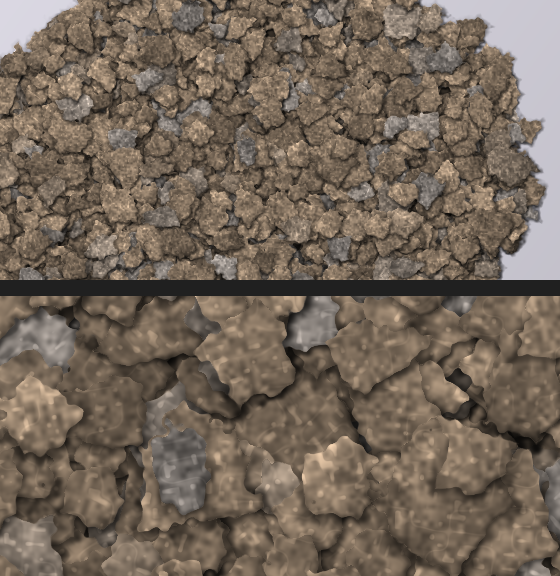
Top: the whole. Bottom: its middle third, enlarged.
Give the GLSL for this texture, as a Shadertoy shader.

```glsl
#define LAYERS 9
#define SIDES 6
#define SMALLEST 0.062
#define LARGEST 0.150
#define SHADOW 0.018
#define BROWN vec3(0.535, 0.463, 0.388)
#define GREY vec3(0.500, 0.475, 0.455)
#define PAPER vec3(0.815, 0.805, 0.845)
#define PILE_CENTRE vec2(0.90, 0.40)
#define PILE_RADII vec2(1.00, 0.75)
#define LIGHT vec2(-0.40, 0.90)

float hash(vec2 p) {
    return fract(sin(dot(p, vec2(127.1, 311.7))) * 43758.5453);
}

float noise(vec2 p) {
    vec2 i = floor(p), f = fract(p);
    f = f * f * (3.0 - 2.0 * f);
    return mix(mix(hash(i), hash(i + vec2(1, 0)), f.x),
               mix(hash(i + vec2(0, 1)), hash(i + vec2(1, 1)), f.x), f.y);
}

mat2 rotation(float a) {
    return mat2(cos(a), sin(a), -sin(a), cos(a));
}

// Irregular convex polygon: intersection of jittered half planes
float flakeDistance(vec2 p, vec2 seed) {
    float d = length(p) - 1.0;
    for (int i = 0; i < SIDES; i++) {
        float k = float(i);
        float a = (k + 0.75 * hash(seed + k * 1.7)) * 6.2832 / float(SIDES);
        float reach = mix(0.36, 0.78, hash(seed + k * 2.3 + 0.5));
        d = max(d, dot(p, vec2(cos(a), sin(a))) - reach);
    }
    return d;
}

// Crumbly surface: blotches, grains, pale veins and specks
float crumbTexture(vec2 p) {
    float blotch = noise(p * 22.0) - 0.5;
    float lump = noise(p * 60.0 + 7.0) - 0.5;
    float grain = noise(p * 140.0 + 3.0) - 0.5;
    float vein = 1.0 - smoothstep(0.0, 0.09, abs(noise(p * 42.0 + 19.0) - 0.5));
    float speck = smoothstep(0.70, 0.92, noise(p * 115.0 + 31.0));
    return 0.95 + 0.22 * blotch + 0.30 * lump + 0.42 * grain
         + 0.10 * vein + 0.28 * speck;
}

float pileRadius(vec2 p) {
    return length((p - PILE_CENTRE) / PILE_RADII);
}

void mainImage(out vec4 fragColor, in vec2 fragCoord) {
    vec2 uv = fragCoord / iResolution.y;
    float pixel = 1.0 / iResolution.y;
    float ragged = 0.016 * (noise(uv * 38.0) - 0.5) + 0.012 * (noise(uv * 95.0) - 0.5);

    // Pale sheet, dark beneath the heart of the pile
    vec3 paper = PAPER * (1.02 - 0.04 * uv.x + 0.03 * uv.y);
    float core = 1.0 - smoothstep(0.84, 0.92, pileRadius(uv));
    vec3 tint = mix(paper, BROWN * 0.4, core);
    float light = 1.0, crumb = 0.0;
    vec2 surface = uv;

    // Flakes stacked layer by layer
    for (int l = 0; l < LAYERS; l++) {
        float layer = float(l);
        float size = mix(SMALLEST, LARGEST, fract(layer * 0.618 + 0.3));
        float presence = mix(0.95, 0.32, layer / float(LAYERS - 1));
        mat2 turn = rotation(layer * 1.3 + 0.4);
        vec2 grid = turn * uv / size + layer * 17.0;

        for (int n = 0; n < 9; n++) {
            vec2 cell = floor(grid) + vec2(n % 3 - 1, n / 3 - 1);
            vec2 seed = cell + layer * 5.31;
            vec2 jitter = vec2(hash(seed + 0.1), hash(seed + 0.2)) - 0.5;
            vec2 q = grid - cell - 0.5 - 0.7 * jitter;
            if (length(q) > 1.3 || hash(seed + 0.3) > presence) continue;

            vec2 offset = q * turn;
            float limit = 0.93 + 0.09 * hash(seed + 0.4);
            if (pileRadius(uv - offset * size) > limit) continue;

            float stretch = mix(1.0, 1.35, hash(seed + 0.6));
            float d = flakeDistance(q * vec2(stretch, 1.0), seed) * size + ragged;
            float cover = 1.0 - smoothstep(-pixel, pixel, d);
            float facing = dot(offset / (length(offset) + 0.001), LIGHT);

            // Soft contact shadow on whatever lies below
            float shade = 1.0 - smoothstep(0.0, SHADOW, d);
            light *= 1.0 - shade * (0.32 - 0.26 * facing);

            // Tone, tilt and lit rim of this flake
            float angle = 6.2832 * hash(seed + 0.7);
            float tilt = dot(offset, vec2(cos(angle), sin(angle)));
            float rim = smoothstep(-0.010, 0.0, d);
            float glow = 0.82 + 0.36 * hash(seed + 0.8) + 0.18 * tilt
                       + rim * (0.20 * facing - 0.10);
            vec3 body = mix(BROWN, GREY, smoothstep(0.70, 0.95, hash(seed + 0.9)));
            tint = mix(tint, body, cover);
            light = mix(light, glow, cover);
            crumb = mix(crumb, 1.0, cover);
            if (cover > 0.5) surface = q * size + 9.0 * jitter;
        }
    }

    float detail = mix(1.0, crumbTexture(surface), crumb);
    fragColor = vec4(clamp(tint * light * detail, 0.0, 1.0), 1.0);
}
```
